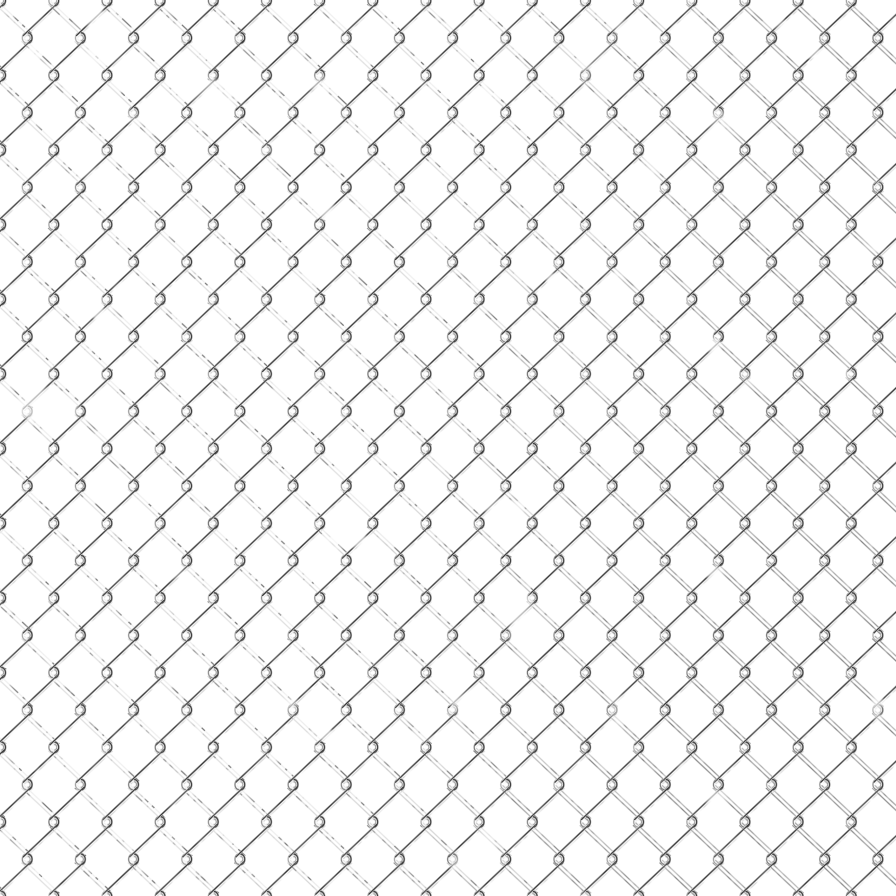
A three.js fragment shader for this pattern:

```glsl
// Chain-link fence of zigzag wires hooked at knots, with worn, sketchy falling strands.
varying vec2 vUv;

// Lengths are in mesh heights; the canvas is ROWS mesh heights tall.
const float ROWS = 12.0;
const float COLUMNS = 16.853;
const float MESH_WIDTH = ROWS / COLUMNS;
const vec2 ORIGIN = vec2(0.008, -0.008);
const vec2 HOOK = vec2(0.052, -0.033);   // where a strand meets its right-hand bend
const float BEND_RADIUS = 0.055;
const float BEND_SHIFT = 0.010;
const float BEND_SQUASH = 0.80;
const float BOLD = 0.0095;               // half widths
const float FINE = 0.0075;
const float SOFTNESS = 0.012;
const float TUBE_HALF = 0.024;           // half gap between the falling outlines
const float DASHES = 17.0;
const vec3 PAPER = vec3(1.0);
const vec3 INK = vec3(0.18);

float hash(vec2 p) {
  vec3 q = fract(p.xyx * 0.1031);
  q += dot(q, q.yzx + 33.33);
  return fract((q.x + q.y) * q.z);
}

float noise(vec2 p) {
  vec2 i = floor(p);
  vec2 f = fract(p);
  f = f * f * (3.0 - 2.0 * f);
  return mix(mix(hash(i), hash(i + vec2(1.0, 0.0)), f.x),
             mix(hash(i + vec2(0.0, 1.0)), hash(i + vec2(1.0, 1.0)), f.x), f.y);
}

float stroke(float distance, float halfWidth) {
  return 1.0 - smoothstep(halfWidth - SOFTNESS, halfWidth + SOFTNESS, abs(distance));
}

// Position along a rising strand (x, 0 to its length) and to its left (y).
vec2 strandCoords(vec2 p, vec2 span) {
  vec2 direction = normalize(span);
  vec2 q = p + HOOK;
  return vec2(dot(q, direction), direction.x * q.y - direction.y * q.x);
}

float line(vec2 s, float len, float offset, float halfWidth) {
  float beyond = max(abs(s.x - 0.5 * len) - 0.5 * len, 0.0);
  return stroke(length(vec2(beyond, s.y - offset)), halfWidth);
}

// Half ring that opens to the left; side = -1.0 mirrors it.
float bend(vec2 p, float side, float radius, float halfWidth) {
  vec2 q = vec2(p.x * side - BEND_SHIFT, p.y * BEND_SQUASH);
  return stroke(length(q) - radius, halfWidth) * smoothstep(-0.02, 0.01, q.x);
}

// Dark rising strand with a faint second edge.
float risingStrand(vec2 p, vec2 span, float seed) {
  vec2 s = strandCoords(p, span);
  float len = length(span);
  float tone = 0.82 + 0.18 * noise(vec2(s.x * 9.0, seed));
  float edge = 0.22 * noise(vec2(s.x * DASHES, seed + 5.0));
  return max(tone * line(s, len, 0.0, BOLD), edge * line(s, len, -0.029, FINE));
}

// Falling strand: two outlines, broken where worn and whole where not.
float fallingStrand(vec2 p, vec2 span, float seed, float whole) {
  vec2 s = strandCoords(vec2(p.x, -p.y), span);
  float len = length(span);
  float t = s.x / len;
  float upper = noise(vec2(s.x * DASHES, seed + 11.0));
  float lower = noise(vec2(s.x * DASHES, seed + 23.0));
  float upperDash = smoothstep(0.50, 0.80, upper) * smoothstep(0.15, 0.60, t);
  float lowerDash = smoothstep(0.55, 0.85, lower) * smoothstep(0.85, 0.30, t);
  float upperTone = mix(0.08 + 0.62 * upperDash, 0.30 + 0.25 * upper, whole);
  float lowerTone = mix(0.16 + 0.40 * lowerDash, 0.42 + 0.22 * lower, whole);
  return max(upperTone * line(s, len, -TUBE_HALF, FINE),
             lowerTone * line(s, len, TUBE_HALF, FINE));
}

float knot(vec2 p, float seed) {
  float outer = 0.95 * bend(p, 1.0, BEND_RADIUS, BOLD);
  float inner = 0.50 * bend(p, 1.0, 0.55 * BEND_RADIUS, FINE);
  float back = (0.40 + 0.35 * hash(vec2(seed, 7.0))) * bend(p, -1.0, BEND_RADIUS, FINE);
  return max(outer, max(inner, back));
}

void main() {
  vec2 p = vUv * ROWS - ORIGIN;
  vec2 span = vec2(0.5 * MESH_WIDTH, 0.5) + 2.0 * HOOK;
  float whole = smoothstep(0.35, 0.95, vUv.x + 0.25 * (0.5 - vUv.y));
  float ink = 0.0;

  // Knots that can reach this point, each with the two strands to its right.
  for (int j = 0; j < 2; j++) {
    float row = floor(p.y * 2.0) + float(j);
    float shift = 0.5 * MESH_WIDTH * mod(row, 2.0);
    for (int i = 0; i < 2; i++) {
      float column = floor((p.x - shift) / MESH_WIDTH) + float(i);
      vec2 q = p - vec2(column * MESH_WIDTH + shift, 0.5 * row);
      float seed = floor(hash(vec2(column, row) + 40.0) * 900.0);
      ink = max(ink, risingStrand(q, span, seed));
      ink = max(ink, fallingStrand(q, span, seed, whole));
      ink = max(ink, knot(q, seed));
    }
  }

  // Rare bleached patches.
  ink *= 1.0 - 0.65 * smoothstep(0.84, 0.97, noise(p * 2.3 + 60.0));
  gl_FragColor = vec4(mix(PAPER, INK, ink), 1.0);
}
```
